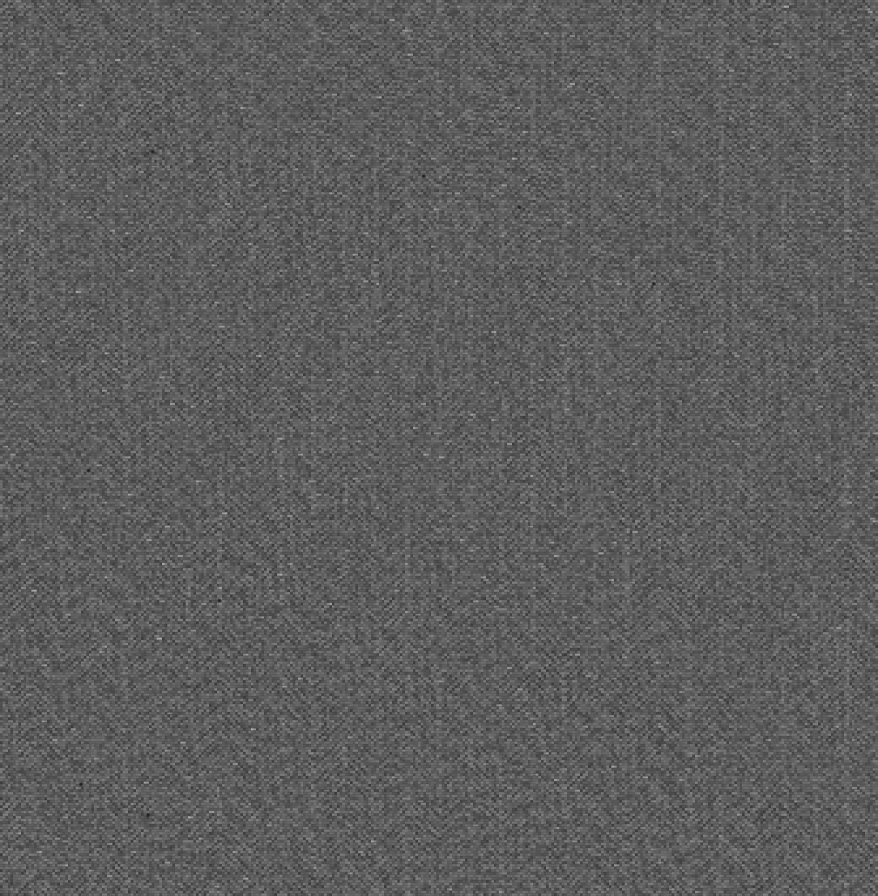
Reproduce this texture procedurally as a WebGL 2 fragment shader.

```glsl
#version 300 es
precision highp float;
// Grey herringbone cloth: a two-over-one twill of very fine threads whose
// step reverses every twelve warps, giving 28 narrow, faint chevron columns.
// Uneven yarn, pale flecks, vertical streaks and dark specks add wear.
uniform vec2 u_resolution;
out vec4 fragColor;

float hash(vec2 p) {
  return fract(sin(dot(p, vec2(127.1, 311.7))) * 43758.5453);
}

float noise(vec2 p) {
  vec2 i = floor(p), f = fract(p);
  f = f * f * (3.0 - 2.0 * f);
  return mix(mix(hash(i), hash(i + vec2(1, 0)), f.x),
             mix(hash(i + vec2(0, 1)), hash(i + vec2(1, 1)), f.x), f.y);
}

// Sparse dark lint, one possible spot per coarse cell
float speck(vec2 uv) {
  vec2 p = uv * 14.0, id = floor(p);
  vec2 centre = 0.2 + 0.6 * vec2(hash(id + 31.0), hash(id + 57.0));
  float present = step(0.955, hash(id + 83.0));
  return present * (1.0 - smoothstep(0.01, 0.04, length(p - id - centre)));
}

float cloth(vec2 uv) {
  vec2 p = uv * 336.0;
  vec2 id = floor(p), f = fract(p) - 0.5;

  // Mirrored twill: the weft lies on top for two threads out of three
  float column = floor(id.x / 12.0);
  float zig = abs(mod(id.x, 24.0) - 11.5) - 0.5;
  float phase = id.y + zig;
  float weftOnTop = step(mod(phase, 3.0), 1.5);
  float lift = floor(phase / 3.0);

  // The twill shows clearly in some patches and fades in others
  float relief = mix(0.03, 0.10, noise(uv * vec2(28, 22) + 9.0));
  float grey = 0.362 + relief * (weftOnTop - 0.667);

  // Uneven yarn: raised lengths, then single crossings
  grey += 0.07 * (hash(vec2(lift + column * 97.0, id.y)) - 0.5) * weftOnTop;
  grey += 0.16 * (hash(id) - 0.5);

  // Rounded threads with dark gaps between the rows
  float ridge = 1.0 - smoothstep(0.15, 0.5, abs(f.y));
  grey += 0.06 * (ridge - 0.65) * weftOnTop;

  // Pale broken streaks where the chevrons turn, stronger to the right
  float seam = 1.0 - step(0.5, min(zig, 11.0 - zig));
  float streak = noise(vec2(floor(id.x / 12.0 + 0.5) * 3.7, uv.y * 18.0));
  grey += seam * (streak - 0.2) * mix(0.03, 0.06, uv.x);

  // Small bright flecks where a weft surfaces, of varied strength
  float fleck = smoothstep(0.95, 1.0, hash(vec2(id.y + 19.0, lift + column * 61.0)));
  grey += 0.19 * fleck * weftOnTop * ridge;

  return mix(grey, 0.13, speck(uv));
}

void main() {
  // Average a 3 x 3 grid inside each pixel to smooth the threads
  float sum = 0.0;
  for (int y = -1; y <= 1; y++)
    for (int x = -1; x <= 1; x++)
      sum += cloth((gl_FragCoord.xy + vec2(x, y) / 3.0) / u_resolution);
  fragColor = vec4(vec3(sum / 9.0), 1.0);
}
```
